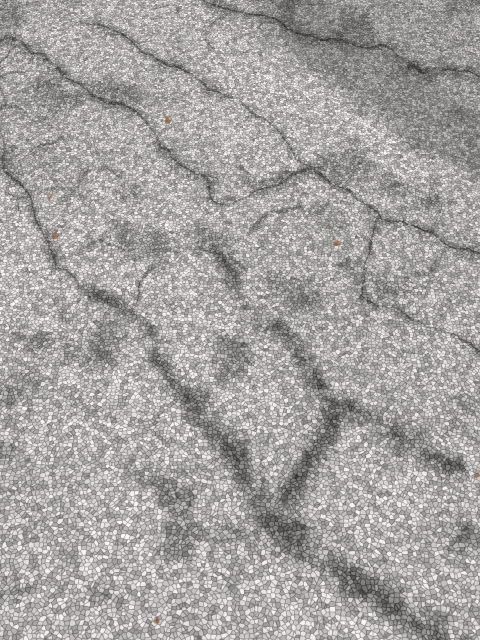
Reproduce this texture procedurally as a Shadertoy shader.

```glsl
// Weathered, cracked asphalt with pale stone grains, seen at a slant.

const float HORIZON = 2.4;          // height of the vanishing line, in canvas heights
const float GRAIN_SIZE = 0.0073;    // stone width at the lower edge
const float NETWORK_SIZE = 0.17;    // cell width of the fine crack network
const float WANDER = 0.050;         // how far cracks stray from straight
const float STONE_DARK = 0.59;
const float STONE_LIGHT = 0.93;
const float GAP_SHADE = 0.68;       // tar between stones, relative to the stone
const float DIRT_SHADE = 0.48;      // darkening inside stains
const float PATCH_SHADE = 0.23;     // darkening of the repaired strip
const vec3 STONE_TINT = vec3(1.0, 0.988, 0.982);
const vec3 RUST = vec3(0.52, 0.37, 0.28);
const vec2 PATCH_CORNER = vec2(0.39, 1.0);
const vec2 PATCH_NORMAL = vec2(0.555, 0.832);

// Broad dirty cracks and thin ones, as start and end points.
const vec4 STAINS[7] = vec4[7](
    vec4(0.12, 0.55, 0.20, 0.51), vec4(0.20, 0.51, 0.32, 0.35),
    vec4(0.32, 0.35, 0.43, 0.18), vec4(0.43, 0.18, 0.70, 0.00),
    vec4(0.46, 0.22, 0.52, 0.37), vec4(0.52, 0.37, 0.31, 0.63),
    vec4(0.53, 0.37, 0.70, 0.28));
const vec4 CRACKS[10] = vec4[10](
    vec4(0.13, 0.97, 0.35, 0.85), vec4(0.35, 0.85, 0.60, 0.66),
    vec4(0.60, 0.66, 0.78, 0.60), vec4(0.60, 0.66, 0.55, 0.54),
    vec4(0.55, 0.54, 0.77, 0.45), vec4(0.00, 0.95, 0.24, 0.79),
    vec4(0.24, 0.79, 0.37, 0.68), vec4(0.37, 0.68, 0.50, 0.75),
    vec4(0.00, 0.79, 0.12, 0.55), vec4(0.30, 1.00, 0.77, 0.87));

vec2 hash2(vec2 p) {
    vec3 q = fract(p.xyx * vec3(0.1031, 0.1030, 0.0973));
    q += dot(q, q.yzx + 33.33);
    return fract((q.xx + q.yz) * q.zy);
}

float noise(vec2 p) {
    vec2 i = floor(p), f = fract(p);
    f = f * f * (3.0 - 2.0 * f);
    vec2 e = vec2(0.0, 1.0);
    return mix(mix(hash2(i).x, hash2(i + e.yx).x, f.x),
               mix(hash2(i + e.xy).x, hash2(i + e.yy).x, f.x), f.y);
}

float fbm(vec2 p) {
    float sum = 0.0, amp = 0.53;
    for (int i = 0; i < 4; i++) {
        sum += amp * noise(p);
        p = mat2(1.6, 1.2, -1.2, 1.6) * p + 7.3;
        amp *= 0.5;
    }
    return sum;
}

// x: gap to the neighbouring cell, yz: random values of the cell
vec3 cells(vec2 p) {
    vec2 base = floor(p), owner = base;
    float first = 9.0, second = 9.0;
    for (int y = -1; y <= 1; y++)
    for (int x = -1; x <= 1; x++) {
        vec2 id = base + vec2(x, y);
        float d = length(id + hash2(id) - p);
        if (d < first) { second = first; first = d; owner = id; }
        else second = min(second, d);
    }
    return vec3(second - first, hash2(owner + 71.7));
}

float segment(vec2 p, vec4 s) {
    vec2 a = p - s.xy, b = s.zw - s.xy;
    return length(a - b * clamp(dot(a, b) / dot(b, b), 0.0, 1.0));
}

vec2 toGround(vec2 p) {
    float depth = HORIZON / (HORIZON - p.y);
    return vec2((p.x - 0.375) * depth, HORIZON * depth);
}

// Amount of dark dirt from cracks, the fine network and loose smudges.
float dirtAt(vec2 p) {
    vec2 bend = vec2(fbm(p * 15.0), fbm(p * 15.0 + 40.0)) - 0.5;
    vec2 q = p + WANDER * bend;
    float wide = 1.0, thin = 1.0;
    for (int i = 0; i < 7; i++) wide = min(wide, segment(q, STAINS[i]));
    for (int i = 0; i < 10; i++) thin = min(thin, segment(q, CRACKS[i]));
    float blotch = fbm(p * 24.0 + 11.0);
    float broken = smoothstep(0.28, 0.55, blotch);
    float spread = mix(0.024, 0.011, smoothstep(0.0, 0.6, p.y));
    float dirt = exp(-pow(wide / spread, 2.0)) * (0.35 + 0.6 * broken);
    dirt = max(dirt, 0.55 * broken * exp(-pow(thin / 0.010, 2.0)));
    dirt = max(dirt, (0.5 + 0.5 * broken) * (1.0 - smoothstep(0.0008, 0.0035, thin)));

    float edge = cells(toGround(q) / NETWORK_SIZE).x * NETWORK_SIZE;
    float mask = smoothstep(0.48, 0.62, fbm(p * 7.0 + 3.0)) * smoothstep(0.1, 0.5, p.y);
    dirt = max(dirt, 0.6 * mask * broken * exp(-pow(edge / 0.010, 2.0)));
    float smudge = smoothstep(0.58, 0.78, fbm(p * vec2(11.0, 13.0) + 23.0));
    return clamp(max(dirt, 0.5 * smudge), 0.0, 1.0);
}

// Darker repaired strip across the upper right corner.
float patchAt(vec2 p) {
    float d = dot(p - PATCH_CORNER, PATCH_NORMAL) + 0.05 * (fbm(p * 14.0) - 0.5);
    float fade = mix(1.0, 0.5, smoothstep(0.03, 0.09, d));
    return smoothstep(-0.065, -0.02, d) * fade * smoothstep(0.34, 0.47, p.x);
}

float grainAt(vec2 p, float dirt) {
    vec3 stone = cells(toGround(p) / GRAIN_SIZE);
    float tone = mix(STONE_DARK, STONE_LIGHT, stone.y);
    float gap = 1.0 - smoothstep(0.02, 0.30, stone.x);
    tone *= mix(1.0, GAP_SHADE - 0.15 * dirt, gap);
    return tone * (1.0 - DIRT_SHADE * dirt * (0.75 + 0.35 * stone.z));
}

void mainImage(out vec4 fragColor, in vec2 fragCoord) {
    vec2 p = fragCoord / iResolution.y;
    float dirt = dirtAt(p);

    // Four samples per pixel smooth the grains.
    float tone = 0.0;
    for (int i = 0; i < 4; i++) {
        vec2 offset = vec2(i & 1, i >> 1) * 0.5 - 0.25;
        tone += 0.25 * grainAt((fragCoord + offset) / iResolution.y, dirt);
    }
    tone *= 1.0 - PATCH_SHADE * patchAt(p);
    tone *= 1.03 + 0.14 * (fbm(p * 5.0 + 60.0) - 0.5);
    vec3 color = tone * STONE_TINT;

    // Rare rusty crumbs
    vec2 grid = p / 0.11, id = floor(grid);
    vec2 spot = 0.2 + 0.6 * hash2(id + 5.0);
    float reach = length(fract(grid) - spot) + 0.05 * (noise(p * 220.0) - 0.5);
    float rust = step(0.84, hash2(id + 19.0).x) * (1.0 - smoothstep(0.025, 0.06, reach));
    color = mix(color, RUST * (0.6 + 0.6 * tone), 0.8 * rust);
    fragColor = vec4(clamp(color, 0.0, 1.0), 1.0);
}
```
